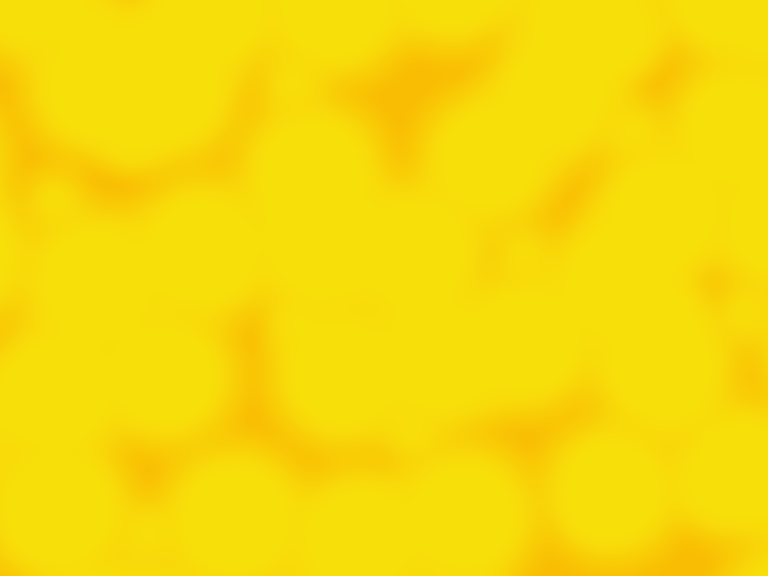
Write a Shadertoy shader that draws this background.

```glsl
// Soft yellow discs drifting over a warm orange ground, heavily out of focus.
// Two jittered grids, one of large discs and one of small faint spots, are
// merged by multiplying the ground they leave uncovered.

// Lengths are fractions of the canvas height.
const vec3  GROUND_COLOR  = vec3(0.978, 0.742, 0.010);
const vec3  DISC_COLOR    = vec3(0.970, 0.878, 0.040);

const float LARGE_CELL    = 0.22;
const float LARGE_RADIUS  = 0.126;
const float LARGE_BLUR    = 0.055;
const float LARGE_SHARE   = 1.0;
const float LARGE_OPACITY = 1.0;

const float SMALL_CELL    = 0.20;
const float SMALL_RADIUS  = 0.050;
const float SMALL_BLUR    = 0.046;
const float SMALL_SHARE   = 0.55;
const float SMALL_OPACITY = 0.88;

const float JITTER        = 0.75;  // offset range within a cell
const float SIZE_SPREAD   = 0.10;  // relative variation of the radius

// Integer hash: four random values in 0..1 for a grid cell.
vec4 hashCell(ivec2 cell, uint seed) {
    uvec4 h = uvec4(uint(cell.x + 512), uint(cell.y + 512), seed, 77u);
    h = h * 1664525u + 1013904u;
    for (int i = 0; i < 2; i++) {
        h.x += h.y * h.w;
        h.y += h.z * h.x;
        h.z += h.x * h.y;
        h.w += h.y * h.z;
        h ^= h >> 16u;
    }
    return vec4(h & 65535u) / 65535.0;
}

// Fraction of the ground left uncovered by one layer of blurred discs.
float uncovered(vec2 p, float cellSize, float radius, float blur,
                float share, float opacity, uint seed) {
    ivec2 home = ivec2(floor(p / cellSize));
    float ground = 1.0;
    for (int y = -1; y <= 1; y++) {
        for (int x = -1; x <= 1; x++) {
            ivec2 cell = home + ivec2(x, y);
            vec4 rnd = hashCell(cell, seed);
            if (rnd.w > share) continue;
            vec2 center = (vec2(cell) + 0.5 + JITTER * (rnd.xy - 0.5)) * cellSize;
            float r = radius * (1.0 + SIZE_SPREAD * (rnd.z - 0.5));
            float disc = 1.0 - smoothstep(r - blur, r + blur, distance(p, center));
            ground *= 1.0 - opacity * disc;
        }
    }
    return ground;
}

void mainImage(out vec4 fragColor, in vec2 fragCoord) {
    vec2 p = fragCoord / iResolution.y;

    float ground = uncovered(p, LARGE_CELL, LARGE_RADIUS, LARGE_BLUR,
                             LARGE_SHARE, LARGE_OPACITY, 11u);
    ground *= uncovered(p, SMALL_CELL, SMALL_RADIUS, SMALL_BLUR,
                        SMALL_SHARE, SMALL_OPACITY, 29u);

    fragColor = vec4(mix(DISC_COLOR, GROUND_COLOR, ground), 1.0);
}
```
